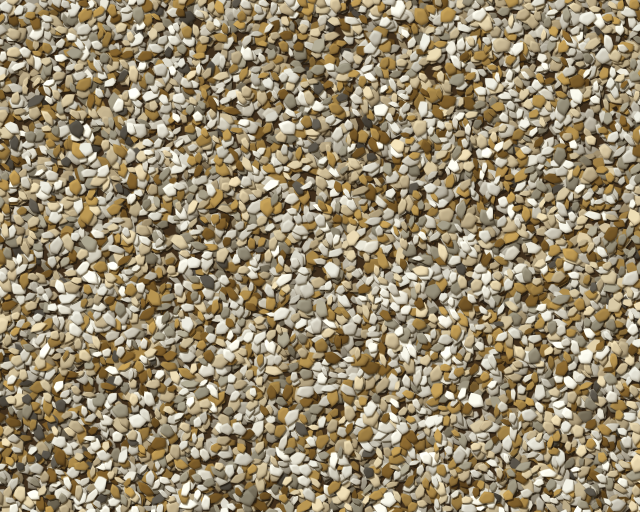
This texture is drawn by a WebGL 1 fragment shader. Its source:

```glsl
precision highp float;
uniform vec2 u_resolution;

const float TAU = 6.2831853;
const float CELLS = 45.0;            // stone cells per canvas height
const float LAYERS = 5.0;
const float PRESENCE = 0.72;         // chance that a cell holds a stone
const float JITTER = 0.76;
const float EDGE_SOFTNESS = 0.05;    // in cells
const float SHADOW_REACH = 0.17;     // in cells
const float DEEP_LIGHT = 0.66;       // brightness of the lowest layer
const float ROUNDNESS = 0.3;
const float DRIFT_AMOUNT = 0.045;
const vec2 SUN = vec2(-0.55, 0.83);

const vec3 SHADOW = vec3(0.50, 0.54, 0.62);   // light taken away, per channel
const vec3 GAP = vec3(0.25, 0.185, 0.11);
const vec3 WHITE = vec3(0.915, 0.905, 0.85);
const vec3 CREAM = vec3(0.85, 0.785, 0.635);
const vec3 GREY = vec3(0.63, 0.605, 0.52);
const vec3 OCHRE = vec3(0.71, 0.575, 0.31);
const vec3 BROWN = vec3(0.50, 0.375, 0.17);
const vec3 SLATE = vec3(0.35, 0.33, 0.29);

vec4 hash4(vec2 p) {
  vec4 q = fract(p.xyxy * vec4(0.1031, 0.1030, 0.0973, 0.1099));
  q += dot(q, q.wzxy + 33.33);
  return fract((q.xxyz + q.yzzw) * q.zywx);
}

mat2 rotation(float a) {
  float c = cos(a), s = sin(a);
  return mat2(c, s, -s, c);
}

// Broad drifts of paler and browner gravel
float drift(vec2 p) {
  return sin(p.x * 5.1 + 1.7 * sin(p.y * 4.3)) * 0.5
       + sin(p.y * 9.7 - p.x * 6.1 + 2.0 * sin(p.x * 7.9)) * 0.5;
}

vec3 stoneColour(float pick) {
  if (pick < 0.41) return WHITE;
  if (pick < 0.66) return CREAM;
  if (pick < 0.76) return GREY;
  if (pick < 0.91) return OCHRE;
  if (pick < 0.985) return BROWN;
  return SLATE;
}

// Rounded irregular pentagon; the outline lies at 1
float stoneShape(vec2 q, vec4 seed) {
  float faces = 0.0;
  for (int i = 0; i < 5; i++) {
    float k = float(i);
    float wobble = fract(seed.x * 7.3 + seed.y * 3.1 + k * 0.618);
    float a = TAU * (k + 0.6 * wobble) / 5.0;
    faces = max(faces, dot(q, vec2(cos(a), sin(a))) * (0.92 + 0.3 * wobble));
  }
  return mix(faces, length(q), ROUNDNESS);
}

// Paints one layer of stones and their shadows over what lies below
vec3 paintLayer(vec3 ground, vec2 uv, float layer) {
  mat2 turn = rotation(layer * 1.3 + 0.4);
  vec2 pos = turn * uv * CELLS + layer * 17.31 + 100.0;
  vec2 sun = turn * SUN;
  vec2 home = floor(pos);
  float soft = max(EDGE_SOFTNESS, 0.7 * CELLS / u_resolution.y);
  float depth = mix(DEEP_LIGHT, 1.0, layer / (LAYERS - 1.0));
  vec3 col = ground;

  for (int y = -1; y <= 1; y++) {
    for (int x = -1; x <= 1; x++) {
      vec2 cell = home + vec2(float(x), float(y));
      vec4 place = hash4(cell + layer * 37.0);
      vec4 look = hash4(cell * 1.37 + layer * 53.0 + 11.0);
      vec2 centre = cell + 0.5 + JITTER * (place.xy - 0.5);
      vec2 p = pos - centre;
      if (place.z > PRESENCE || dot(p, p) > 1.4) continue;

      float size = mix(0.36, 0.64, look.x * look.x);
      vec2 radii = size * vec2(1.18, mix(0.52, 1.0, look.y));
      mat2 spin = rotation(TAU * place.w);
      float d = stoneShape(spin * p / radii, look);
      float dShadow = stoneShape(spin * (p + sun * SHADOW_REACH) / radii, look);
      float edge = soft / radii.y;

      float shadow = 1.0 - smoothstep(0.8, 1.15, dShadow);
      col *= 1.0 - SHADOW * shadow;

      // Domed rim and tilted top face
      vec2 tilt = vec2(look.z, place.z / PRESENCE) - 0.5;
      float rim = dot(p, sun) / size * smoothstep(0.25, 1.0, d);
      float light = 0.98 + 0.24 * rim + 0.26 * dot(tilt, sun);
      light *= 1.0 - 0.1 * smoothstep(0.7, 1.0, d);

      vec2 canvasPos = (centre - layer * 17.31 - 100.0) * turn / CELLS;
      float pick = look.w + DRIFT_AMOUNT * drift(canvasPos);
      // Shaded faces turn warmer as well as darker
      vec3 shade = pow(vec3(min(light, 1.08) * depth), vec3(0.95, 1.05, 1.2));
      vec3 stone = stoneColour(pick) * shade;
      stone *= 0.93 + 0.13 * fract(look.z * 13.7);
      col = mix(col, stone, 1.0 - smoothstep(1.0 - edge, 1.0 + edge, d));
    }
  }
  return col;
}

void main() {
  vec2 uv = gl_FragCoord.xy / u_resolution.y;
  vec3 col = GAP;
  for (int i = 0; i < 5; i++) col = paintLayer(col, uv, float(i));
  col = max(col, GAP * 0.65);
  gl_FragColor = vec4(clamp(col, 0.0, 1.0), 1.0);
}
```
